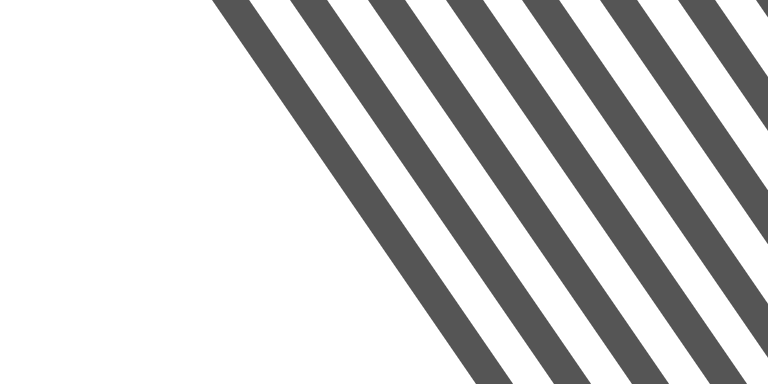
This background is drawn by a Shadertoy shader. Its source:

```glsl
// Dark grey slanted stripes filling the right side of a white canvas.

// Lengths are in canvas heights, measured along the horizontal.
#define FIRST_EDGE 0.5521    // left edge of the first stripe, at the top
#define SLANT 0.6875         // shift to the right per unit of descent
#define STRIPE_WIDTH 0.0967
#define STRIPE_PITCH 0.2031
#define GROUP_PITCH 0.8073   // four stripes, closed by a slightly tighter gap
#define WHITE vec3(1.0)
#define GREY vec3(0.333)

// Signed distance to the nearest stripe, negative inside.
float stripeDistance(float across) {
    float halfGap = 0.5 * (STRIPE_PITCH - STRIPE_WIDTH);
    float inGroup = mod(across + halfGap, GROUP_PITCH);
    float fromCentre = mod(inGroup, STRIPE_PITCH) - 0.5 * STRIPE_PITCH;
    float horizontal = abs(fromCentre) - 0.5 * STRIPE_WIDTH;
    return horizontal / length(vec2(1.0, SLANT));
}

void mainImage(out vec4 fragColor, in vec2 fragCoord) {
    vec2 p = fragCoord / iResolution.y;
    float pixel = 1.0 / iResolution.y;

    // Shear the canvas so that every stripe stands upright.
    float across = p.x - FIRST_EDGE - SLANT * (1.0 - p.y);

    // Antialiased stripes, kept to the right of the first edge.
    float coverage = clamp(0.5 - stripeDistance(across) / pixel, 0.0, 1.0);
    coverage *= step(-0.5 * (STRIPE_PITCH - STRIPE_WIDTH), across);

    fragColor = vec4(mix(WHITE, GREY, coverage), 1.0);
}
```
